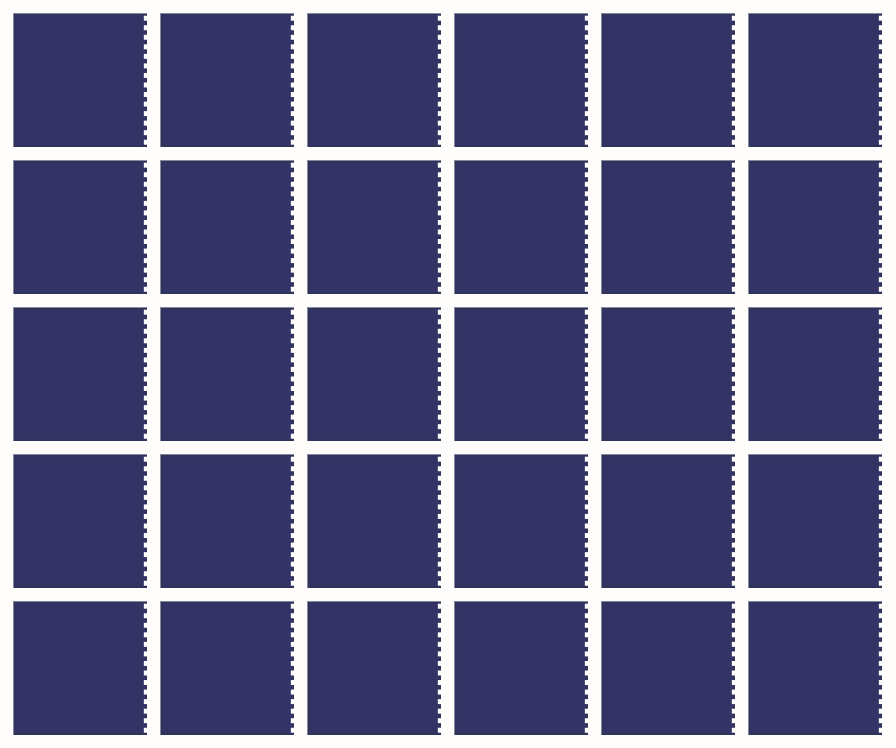
A Shadertoy shader for this pattern:

```glsl
// A grid of flat indigo squares on white, each with a dashed white stitch
// down its right edge. The canvas is folded into one cell, then box distances
// and a repeated dash give the coverage of each part.

#define COLS 6.0
#define ROWS 5.0
#define MARGIN 0.0952   // white strip past the last column, in cells
#define GAP 0.0913      // white strip before each square, in cells
#define STITCH 0.0215   // width of the dashed line, in cells
#define DASHES 14.0     // dashes along one side
#define DASH_FILL 0.52  // lit share of each dash period
#define RIM 0.013       // width of the duller edge, in cells
#define PAPER vec3(1.0, 0.99, 0.99)
#define INDIGO vec3(0.20, 0.20, 0.40)
#define RIM_INDIGO vec3(0.18, 0.20, 0.35)

// Signed distance to an axis-aligned box given by its corners.
float boxDistance(vec2 p, vec2 low, vec2 high) {
    vec2 d = abs(p - 0.5 * (low + high)) - 0.5 * (high - low);
    return length(max(d, 0.0)) + min(max(d.x, d.y), 0.0);
}

// Smooth coverage of a shape, one pixel wide at its edge.
float coverage(float dist, float pixel) {
    return clamp(0.5 - dist / pixel, 0.0, 1.0);
}

void mainImage(out vec4 fragColor, in vec2 fragCoord) {
    // Cell units, measured from the top left
    float pixel = (COLS + MARGIN) / iResolution.x;
    vec2 p = vec2(fragCoord.x, iResolution.y - fragCoord.y) * pixel;
    vec2 cell = min(floor(p), vec2(COLS, ROWS) - 1.0);
    vec2 local = p - cell;

    // Square with a slightly duller rim
    float square = boxDistance(local, vec2(GAP), vec2(1.0));
    vec3 fill = mix(RIM_INDIGO, INDIGO, coverage(square + RIM, pixel));
    vec3 color = mix(PAPER, fill, coverage(square, pixel));

    // Dashed stitch inside the right edge
    float period = (1.0 - GAP) / DASHES;
    float along = (fract((local.y - GAP) / period) - 0.5) * period;
    float dash = coverage(abs(along) - 0.5 * DASH_FILL * period, pixel);
    float band = coverage(1.0 - STITCH - local.x, pixel);
    float inside = coverage(square, pixel);
    color = mix(color, PAPER, dash * band * inside);

    fragColor = vec4(color, 1.0);
}
```
